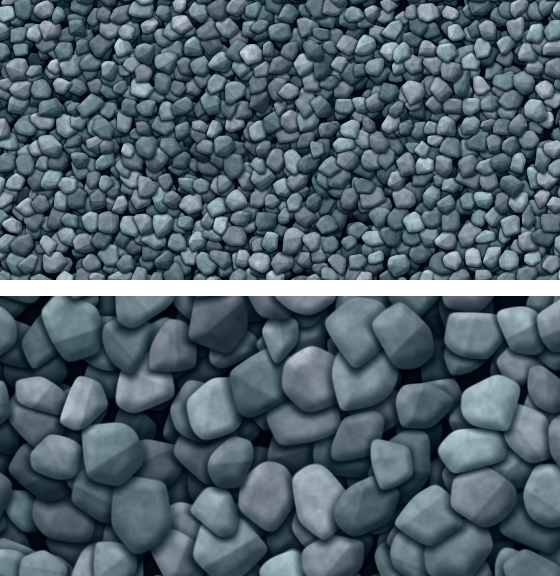
Top: the whole. Bottom: its middle third, enlarged.
A WebGL 1 fragment shader for this texture:

```glsl
precision highp float;
// Bed of crushed blue-grey gravel: three layers of staggered, jittered cells,
// each holding one rounded convex polygon shaded as a faceted stone.
// Stones are painted back to front, each one darkening what lies beneath it.

uniform vec2 u_resolution;

const float ROWS = 14.6;
const float TAU = 6.2831853;

float hash(vec2 p) {
  vec3 q = fract(vec3(p.xyx) * 0.1031);
  q += dot(q, q.yzx + 33.33);
  return fract((q.x + q.y) * q.z);
}

vec2 hash2(vec2 p) {
  return vec2(hash(p + 11.7), hash(p + 47.3));
}

float noise(vec2 p) {
  vec2 i = floor(p), f = fract(p);
  f = f * f * (3.0 - 2.0 * f);
  return mix(mix(hash(i), hash(i + vec2(1, 0)), f.x),
             mix(hash(i + vec2(0, 1)), hash(i + vec2(1, 1)), f.x), f.y);
}

// Outline of a stone: xy = direction of the nearest side, z = gauge (1 at the rim)
vec3 outline(vec2 d, float radius, vec2 id) {
  float turn = hash(id + 3.1) * TAU;
  float stretch = 0.24 * hash(id + 5.9);
  float total = 0.0;
  vec2 side = vec2(0.0);
  for (int k = 0; k < 7; k++) {
    vec2 h = hash2(id + float(k) * 7.13);
    float a = turn + (float(k) + 0.75 * h.x) * TAU / 7.0;
    vec2 dir = vec2(cos(a), sin(a));
    float reach = radius * (0.84 + 0.3 * h.y) * (1.0 + stretch * cos(2.0 * (a - turn)));
    float w = pow(max(dot(d, dir) / reach, 0.0), 10.0);
    total += w;
    side += w * dir;
  }
  return vec3(side / max(total, 1e-9), pow(total, 0.1));
}

// Lit surface of a stone: flat top, sloping sides and one crease across the top
vec3 stoneColor(vec2 d, vec3 rim, float radius, vec2 id) {
  vec2 r = hash2(id + 71.0);
  float slope = smoothstep(0.25 + 0.35 * r.x, 1.02, rim.z);
  float a = r.y * TAU;
  vec2 creaseDir = vec2(cos(a), sin(a));
  float crease = smoothstep(-0.08, 0.08, dot(d, creaseDir) / radius - 0.3 * r.x);
  vec2 tilt = (hash2(id + 83.0) - 0.5) * 0.5 + creaseDir * crease * 0.4;
  vec3 normal = normalize(vec3(rim.xy * slope * 1.0 + tilt, 0.85));
  float light = 0.42 + 0.8 * max(dot(normal, normalize(vec3(-0.3, 0.6, 0.74))), 0.0);

  // Mineral grain, and a slight drift between greenish and mauve stones
  vec2 g = d + id * 3.7;
  float grain = 0.5 * noise(g * 4.0) + 0.3 * noise(g * 9.0) + 0.2 * noise(g * 17.0);
  float albedo = mix(0.42, 0.65, hash(id + 97.0)) * (0.82 + 0.36 * grain);
  float hue = hash(id + 113.0) - 0.45;
  return albedo * light * (1.0 + vec3(0.08, -0.03, 0.02) * hue);
}

void main() {
  vec2 p = gl_FragCoord.xy / u_resolution.y * ROWS;
  float soft = max(ROWS / u_resolution.y, 0.03) * 0.75;
  vec3 color = vec3(0.04);

  for (int layer = 0; layer < 3; layer++) {
    float depth = float(layer);
    vec2 g = p + depth * vec2(5.37, 8.71) + 20.0;
    float exposure = layer == 0 ? 0.5 : (layer == 1 ? 0.83 : 1.0);
    for (int j = -1; j <= 1; j++) {
      for (int i = -1; i <= 1; i++) {
        // Odd rows are shifted by half a cell
        float row = floor(g.y) + float(j);
        float shift = 0.5 * mod(row, 2.0);
        float column = floor(g.x - shift) + float(i);
        vec2 id = vec2(column, row) + depth * 131.0;
        vec2 center = vec2(column + shift, row) + 0.5 + (hash2(id) - 0.5) * 0.56;
        vec2 d = g - center;
        float radius = mix(0.37, 0.59, hash(id + 23.0));
        bool present = layer < 2 || hash(id + 61.0) < 0.92;
        if (present && length(d) < radius * 2.0) {
          vec3 rim = outline(d, radius, id);
          // Contact shadow, heavier below the stone
          float shadow = smoothstep(1.36, 0.95, rim.z) * (0.56 - 0.3 * rim.y);
          color *= 1.0 - shadow;
          float width = soft / radius;
          float cover = 1.0 - smoothstep(1.0 - width, 1.0 + width, rim.z);
          color = mix(color, stoneColor(d, rim, radius, id) * exposure, cover);
        }
      }
    }
  }

  // Cool blue cast, fading out of the red in the deepest gaps
  color += vec3(-0.07 * min(color.g * 8.0, 1.0), 0.0, 0.035);
  gl_FragColor = vec4(clamp(color, 0.0, 1.0), 1.0);
}
```
